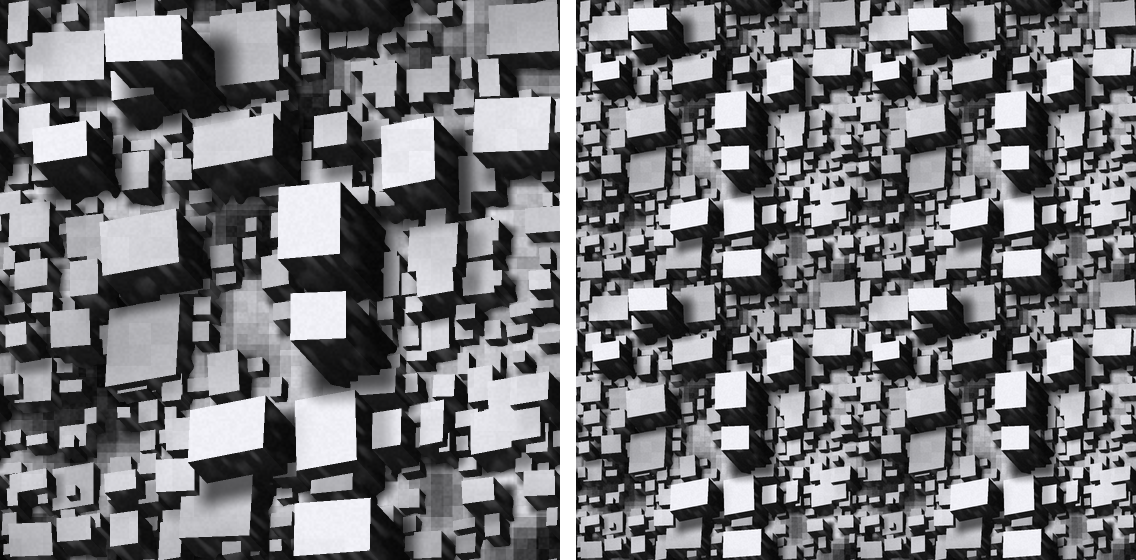
Left, the tile; right, the same tile 2 across and 2 down.
Give the GLSL for this background, as a WebGL 2 fragment shader.

```glsl
#version 300 es
precision highp float;
uniform vec2 u_resolution;
out vec4 fragColor;

// Screen offset of a block wall per unit of height
const vec2 SLANT = vec2(0.72, -0.78);

struct Block {
    vec2 local;
    vec2 slant;
    vec2 halfSize;
    float height;
};

vec4 hash4(vec2 p) {
    vec4 q = fract(p.xyxy * vec4(0.1031, 0.1030, 0.0973, 0.1099));
    q += dot(q, q.wzxy + 33.33);
    return fract((q.xxyz + q.yzzw) * q.zywx);
}

// Value noise that wraps after whole periods
float noise(vec2 p, vec2 period) {
    p *= period;
    vec2 i = floor(p), f = fract(p);
    f = f * f * (3.0 - 2.0 * f);
    float a = hash4(mod(i, period)).x;
    float b = hash4(mod(i + vec2(1, 0), period)).x;
    float c = hash4(mod(i + vec2(0, 1), period)).x;
    float d = hash4(mod(i + 1.0, period)).x;
    return mix(mix(a, b, f.x), mix(c, d, f.x), f.y);
}

// One jittered, slightly skewed block per grid cell
Block blockAt(vec2 p, vec2 offset, float count) {
    vec2 cell = floor(p * count) + offset;
    vec2 id = mod(cell, count) + count * 7.0;
    vec4 shape = hash4(id), style = hash4(id + 91.0);
    vec2 center = (cell + 0.3 + 0.4 * shape.xy) / count;
    mat2 skew = mat2(1.0, -mix(0.03, 0.2, style.z), 0.12 * style.w - 0.06, 1.0);
    float height = mix(0.25, 0.85, style.y) / count;
    height = (floor(height / 0.012) + 0.5) * 0.012 * step(style.x, 0.62);
    return Block(skew * (p - center), skew * SLANT, mix(vec2(0.18), vec2(0.44, 0.42), shape.zw) / count, height);
}

float gridCount(int layer) {
    return layer == 0 ? 6.0 : layer == 1 ? 11.0 : 21.0;
}

// Low stepped patches between the blocks
float groundTone(vec2 p) {
    vec2 coarse = floor(p * 24.0), fine = floor(p * 52.0);
    float steps = 0.5 * noise(coarse / 24.0, vec2(7)) + 0.5 * noise(fine / 52.0, vec2(9));
    float patches = hash4(mod(coarse, 24.0)).y + hash4(mod(fine, 52.0)).z - 1.0;
    return mix(0.12, 0.8, smoothstep(0.2, 0.72, steps)) + 0.09 * patches;
}

float shade(vec2 p) {
    float ragged = 0.68 + 0.32 * noise(p, vec2(58));
    float z = 0.0, depth = 0.0;
    int face = 0; // 0 ground, 1 top, 2 right wall, 3 lower wall

    // Keep the highest surface seen along the slanted view
    for (int layer = 0; layer < 3; layer++)
    for (int k = 0; k < 9; k++) {
        Block b = blockAt(p, vec2(k % 3, k / 3) - 1.0, gridCount(layer));
        vec2 side = sign(b.slant) * b.halfSize;
        vec2 enter = (b.local - side) / b.slant, leave = (b.local + side) / b.slant;
        float near = max(max(enter.x, enter.y), 0.0);
        if (near < min(leave.x, leave.y) && near < b.height * ragged && b.height - near > z) {
            z = b.height - near;
            depth = near;
            face = near == 0.0 ? 1 : enter.x > enter.y ? 2 : 3;
        }
    }

    // Soft shadows thrown by everything taller
    float light = 1.0;
    for (int layer = 0; layer < 3; layer++)
    for (int k = 0; k < 9; k++) {
        Block b = blockAt(p, vec2(k % 3, k / 3) - 1.0, gridCount(layer));
        vec2 q = abs(b.local - b.slant * b.height * 0.65) - b.halfSize;
        float reach = 0.42 * b.height + 0.001;
        float cover = 1.0 - smoothstep(0.0, reach, length(max(q, 0.0)));
        light *= 1.0 - 0.78 * cover * smoothstep(0.0, 0.06, b.height - z);
    }

    // Surface tones
    float grain = noise(p, vec2(240)) - 0.5;
    float cloud = noise(p, vec2(5)) - 0.5;
    if (face == 0) return (groundTone(p) + 0.06 * grain) * light;
    if (face == 1) {
        float patches = hash4(mod(floor(p * 26.0), 26.0)).w - 0.5;
        float top = 0.68 + 2.6 * z + 0.22 * cloud + 0.04 * patches;
        return (min(top, 0.95) + 0.035 * grain) * mix(light, 1.0, 0.15);
    }
    float streaks = noise(vec2(p.x + p.y, p.x - p.y), vec2(64, 22));
    float wall = face == 2 ? 0.06 : 0.1;
    wall += 0.16 * smoothstep(0.45, 0.95, streaks) * exp(-depth * 14.0);
    return wall * mix(1.0, 0.6, smoothstep(0.0, 0.08, depth)) + 0.025 * grain;
}

void main() {
    float tone = 0.0;
    for (int k = 0; k < 4; k++) {
        vec2 subpixel = vec2(k % 2, k / 2) * 0.5 - 0.25;
        tone += 0.25 * shade(fract((gl_FragCoord.xy + subpixel) / u_resolution));
    }
    tone = max(tone, 0.025);
    fragColor = vec4(tone * vec3(0.99, 0.99, 1.015), 1.0);
}
```
